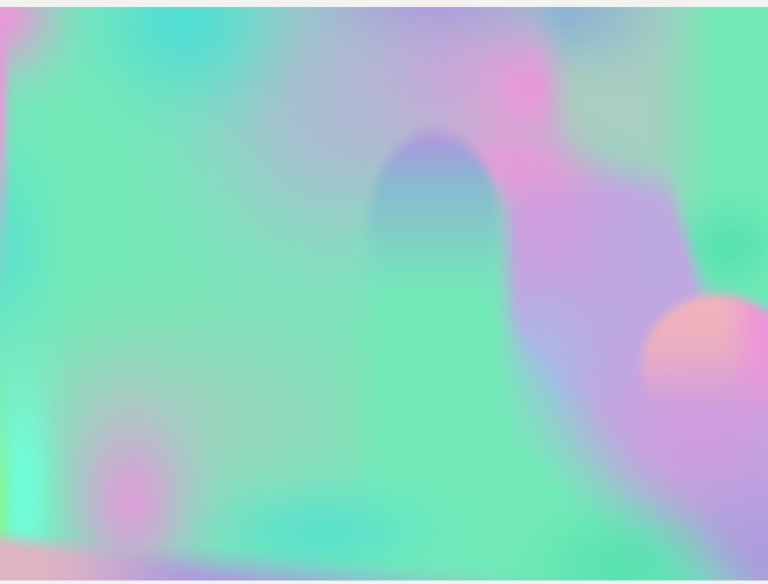
Reproduce this background procedurally as a WebGL 1 fragment shader.

```glsl
precision highp float;
uniform vec2 u_resolution;

const vec3 MINT = vec3(0.45, 0.92, 0.72);
const vec3 GREEN = vec3(0.34, 0.88, 0.69);
const vec3 TURQUOISE = vec3(0.31, 0.87, 0.83);
const vec3 AQUA = vec3(0.44, 1.00, 0.86);
const vec3 LIME = vec3(0.52, 0.97, 0.58);
const vec3 SAGE = vec3(0.66, 0.81, 0.75);
const vec3 HAZE = vec3(0.70, 0.72, 0.83);
const vec3 BLUE = vec3(0.65, 0.73, 0.91);
const vec3 STEEL = vec3(0.55, 0.70, 0.83);
const vec3 LAVENDER = vec3(0.68, 0.60, 0.87);
const vec3 VIOLET = vec3(0.74, 0.66, 0.88);
const vec3 ORCHID = vec3(0.82, 0.61, 0.87);
const vec3 PINK = vec3(0.92, 0.59, 0.85);
const vec3 PEACH = vec3(0.94, 0.70, 0.74);
const vec3 PAPER = vec3(0.95, 0.95, 0.94);

// Lays an elliptical gaussian glow over a colour
vec3 glow(vec3 base, vec2 p, vec2 center, vec2 radius, vec3 tint, float strength) {
  vec2 d = (p - center) / radius;
  return mix(base, tint, strength * exp(-dot(d, d)));
}

// Soft step centred on zero
float softEdge(float d, float halfWidth) {
  return smoothstep(-halfWidth, halfWidth, d);
}

vec3 leftHaze(vec3 c, vec2 p) {
  c = glow(c, p, vec2(0.42, 0.82), vec2(0.16, 0.25), HAZE, 0.85);
  c = glow(c, p, vec2(0.24, 0.97), vec2(0.10, 0.13), TURQUOISE, 0.95);
  c = glow(c, p, vec2(0.00, 0.58), vec2(0.06, 0.15), TURQUOISE, 0.65);
  c = glow(c, p, vec2(0.31, 0.28), vec2(0.19, 0.17), SAGE, 0.62);
  c = glow(c, p, vec2(0.00, 0.98), vec2(0.07, 0.10), PINK, 0.95);
  return glow(c, p, vec2(0.00, 0.83), vec2(0.010, 0.20), PINK, 0.9);
}

vec3 violetField(vec3 c, vec2 p) {
  float sag = max(0.48 - p.y, 0.0) / 0.48;
  float left = 0.655 + 0.28 * pow(sag, 1.6);
  float mask = softEdge(p.x - left, mix(0.025, 0.10, smoothstep(0.0, 0.5, sag)));
  mask *= 1.0 - smoothstep(0.66, 0.78, p.y);
  vec3 tint = glow(VIOLET, p, vec2(0.71, 0.60), vec2(0.07, 0.12), ORCHID, 0.8);
  tint = glow(tint, p, vec2(0.70, 0.35), vec2(0.07, 0.13), BLUE, 0.9);
  tint = glow(tint, p, vec2(0.92, 0.26), vec2(0.12, 0.16), ORCHID, 0.9);
  tint = glow(tint, p, vec2(0.99, 0.03), vec2(0.12, 0.14), LAVENDER, 0.9);
  return mix(c, tint, mask);
}

vec3 pinkPlume(vec3 c, vec2 p) {
  c = glow(c, p, vec2(0.57, 0.88), vec2(0.12, 0.20), mix(HAZE, ORCHID, 0.55), 0.9);
  c = glow(c, p, vec2(0.69, 0.85), vec2(0.09, 0.13), PINK, 0.95);
  c = glow(c, p, vec2(0.67, 0.72), vec2(0.10, 0.06), PINK, 0.85);
  return glow(c, p, vec2(0.57, 1.02), vec2(0.14, 0.08), LAVENDER, 0.95);
}

// Sage and mint corner bounded by the plume and the violet field
vec3 rightCorner(vec3 c, vec2 p) {
  float left = 0.73 - 1.1 * pow(max(p.y - 0.82, 0.0), 2.0);
  float bottom = 0.78 - 0.6 * (p.x - 0.72) - 0.18 * smoothstep(0.86, 0.93, p.x);
  float mask = softEdge(p.x - left, 0.03) * softEdge(p.y - bottom, 0.07);
  vec3 tint = mix(SAGE, MINT, smoothstep(0.83, 0.95, p.x));
  float top = smoothstep(0.83, 1.0, p.y) * (1.0 - smoothstep(0.72, 0.92, p.x));
  tint = mix(tint, STEEL, top);
  tint = glow(tint, p, vec2(0.95, 0.58), vec2(0.06, 0.07), GREEN, 0.9);
  return mix(c, tint, mask);
}

vec3 mintColumn(vec3 c, vec2 p) {
  vec2 d = vec2(p.x - 0.565, 0.52 * max(p.y - 0.61, 0.0)) / 0.085;
  float fade = smoothstep(0.40, 0.72, p.y);
  float mask = 1.0 - softEdge(length(d) - 1.0, mix(0.4, 0.12, fade));
  vec3 tint = mix(MINT, STEEL, smoothstep(0.45, 0.75, p.y));
  tint = mix(tint, LAVENDER, smoothstep(0.68, 0.78, p.y));
  return mix(c, tint, mask);
}

vec3 peachDome(vec3 c, vec2 p) {
  float d = length((p - vec2(0.935, 0.37)) / vec2(0.10, 0.125));
  float mask = (1.0 - softEdge(d - 1.0, 0.12)) * smoothstep(0.23, 0.40, p.y);
  vec3 tint = mix(ORCHID, PEACH, smoothstep(0.24, 0.47, p.y));
  tint = mix(tint, PINK, smoothstep(0.93, 1.0, p.x));
  return mix(c, tint, mask);
}

vec3 lowerGlows(vec3 c, vec2 p) {
  c = glow(c, p, vec2(0.81, 0.03), vec2(0.10, 0.09), GREEN, 0.85);
  c = glow(c, p, vec2(0.42, 0.09), vec2(0.12, 0.07), TURQUOISE, 0.7);
  c = glow(c, p, vec2(0.16, 0.29), vec2(0.11, 0.13), SAGE, 0.65);
  c = glow(c, p, vec2(0.17, 0.14), vec2(0.075, 0.14), mix(PINK, HAZE, 0.25), 0.95);
  c = glow(c, p, vec2(0.03, 0.16), vec2(0.036, 0.18), AQUA, 0.95);
  c = glow(c, p, vec2(0.00, 0.13), vec2(0.012, 0.12), LIME, 0.9);
  // Sloping band along the floor
  float mask = softEdge(0.08 - 0.16 * p.x - p.y, 0.02 + 0.06 * p.x);
  vec3 tint = mix(mix(PEACH, HAZE, 0.3), LAVENDER, smoothstep(0.04, 0.28, p.x));
  return mix(c, tint, mask);
}

void main() {
  vec2 p = gl_FragCoord.xy / u_resolution;
  vec3 color = leftHaze(MINT, p);
  color = violetField(color, p);
  color = pinkPlume(color, p);
  color = rightCorner(color, p);
  color = mintColumn(color, p);
  color = peachDome(color, p);
  color = lowerGlows(color, p);
  // Pale margins above and below
  float pixel = 0.7 / u_resolution.y;
  float inside = softEdge(p.y - 0.006, pixel) * softEdge(0.988 - p.y, pixel);
  gl_FragColor = vec4(mix(PAPER, color, inside), 1.0);
}
```
